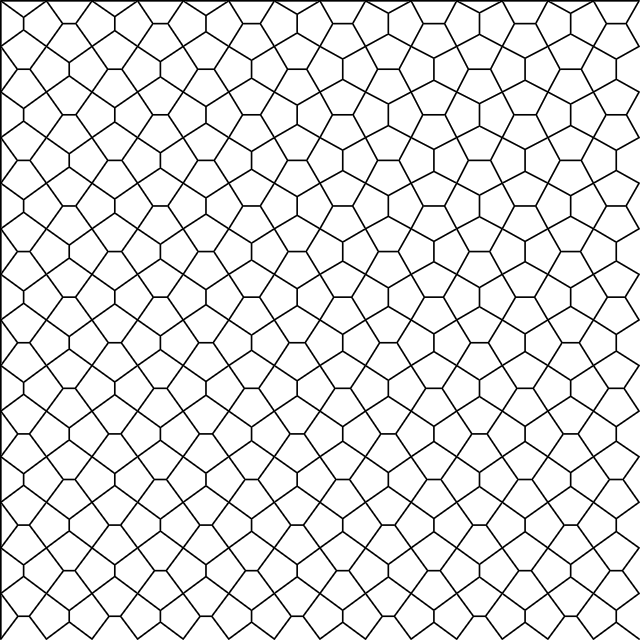
Write a WebGL 1 fragment shader that draws this pattern.

```glsl
precision highp float;
// Line drawing of a Cairo pentagon tiling. Each square cell holds a short bar
// whose ends fork to the cell corners; bars alternate upright and flat in a
// checkerboard, and grow with a Gaussian swell around one focus.

uniform vec2 u_resolution;

const float CELLS = 14.0;                  // cells across and down
const float MARGIN = 0.0013;               // offset of the grid from top left
const float PITCH = 0.07123;               // cell size, canvas units
const float LINE_WIDTH = 0.0026;           // stroke width, canvas units
const float BAR_HALF_MIN = 0.123;          // half bar length, cell units
const float BAR_HALF_SWELL = 0.123;        // extra half length at the focus
const vec2 SWELL_FOCUS = vec2(10.4, 2.5);  // cell units from top left
const float SWELL_SPREAD = 47.0;           // squared falloff radius, cell units
const vec3 PAPER = vec3(1.0);
const vec3 INK = vec3(0.0);

float segmentDistance(vec2 p, vec2 a, vec2 b) {
  vec2 ab = b - a;
  float t = clamp(dot(p - a, ab) / dot(ab, ab), 0.0, 1.0);
  return length(p - a - ab * t);
}

// Distance to the forked bar of one cell, in cell units.
float cellDistance(vec2 grid, vec2 cell) {
  vec2 center = cell + 0.5;
  vec2 p = abs(grid - center);
  bool flatBar = mod(cell.x + cell.y, 2.0) > 0.5;
  if (flatBar) p = p.yx;

  vec2 toFocus = center - SWELL_FOCUS;
  float swell = exp(-dot(toFocus, toFocus) / SWELL_SPREAD);
  vec2 barEnd = vec2(0.0, BAR_HALF_MIN + BAR_HALF_SWELL * swell);
  float bar = segmentDistance(p, vec2(0.0), barEnd);
  float fork = segmentDistance(p, barEnd, vec2(0.5));
  return min(bar, fork);
}

void main() {
  vec2 uv = gl_FragCoord.xy / u_resolution;
  vec2 grid = (vec2(uv.x, 1.0 - uv.y) - MARGIN) / PITCH;

  // Closed frame lines along the top and left only.
  float d = min(segmentDistance(grid, vec2(0.0), vec2(CELLS, 0.0)),
                segmentDistance(grid, vec2(0.0), vec2(0.0, CELLS)));

  // Neighbouring cells are included so strokes join cleanly at corners.
  for (int j = -1; j <= 1; j++) {
    for (int i = -1; i <= 1; i++) {
      vec2 cell = floor(grid) + vec2(float(i), float(j));
      bool inside = min(cell.x, cell.y) > -0.5 && max(cell.x, cell.y) < CELLS - 0.5;
      if (inside) d = min(d, cellDistance(grid, cell));
    }
  }

  // Stroke coverage with a one pixel smooth edge.
  float pixel = 1.0 / min(u_resolution.x, u_resolution.y);
  float halfWidth = 0.5 * LINE_WIDTH;
  float ink = clamp((halfWidth - d * PITCH) / pixel + 0.5, 0.0, 1.0);
  gl_FragColor = vec4(mix(PAPER, INK, ink), 1.0);
}
```
